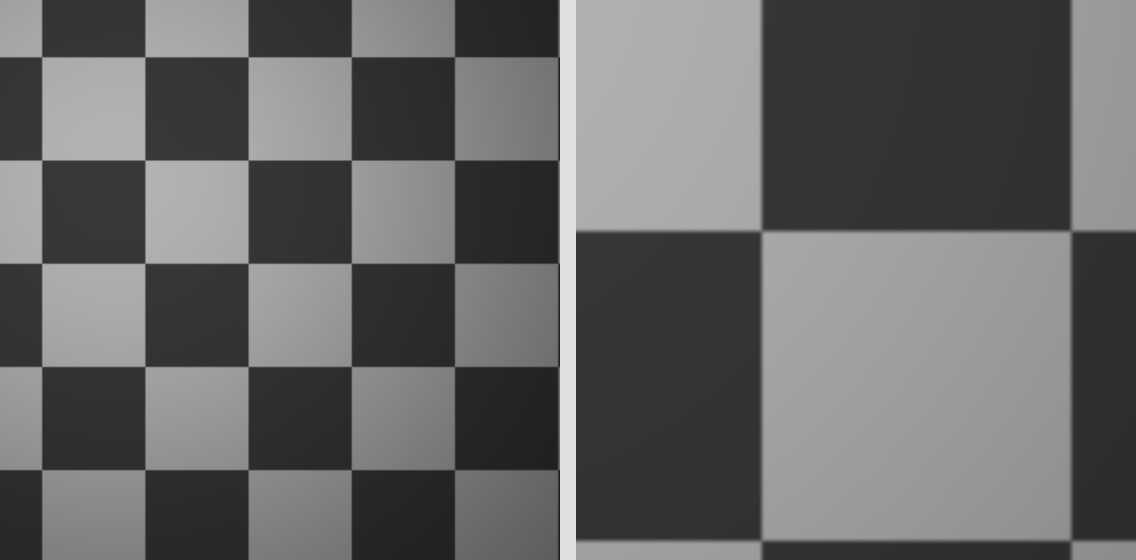
Left, the full canvas; right, a detail of the centre.
This pattern is drawn by a three.js fragment shader. Its source:

```glsl
varying vec2 vUv;

const float PI = 3.14159265;

// Soft-edged checkerboard: 0 on even cells, 1 on odd cells
float checker(vec2 cell, float softness) {
  vec2 edgeDistance = asin(clamp(sin(PI * cell), -1.0, 1.0)) / PI;
  vec2 side = smoothstep(-softness, softness, edgeDistance) * 2.0 - 1.0;
  return 0.5 - 0.5 * side.x * side.y;
}

// Light fading with the squared distance from a lamp at the upper left
float lampLight(vec2 point) {
  vec2 offset = point - vec2(0.21, 0.69);
  return 1.0 / (1.0 + 0.84 * dot(offset, offset));
}

void main() {
  vec2 cell = (vUv - vec2(0.0753, 0.1604)) / 0.1843;
  vec3 darkTile = vec3(0.22);
  vec3 lightTile = vec3(0.70);

  vec3 color = mix(darkTile, lightTile, checker(cell, 0.012));
  gl_FragColor = vec4(color * lampLight(vUv), 1.0);
}
```
